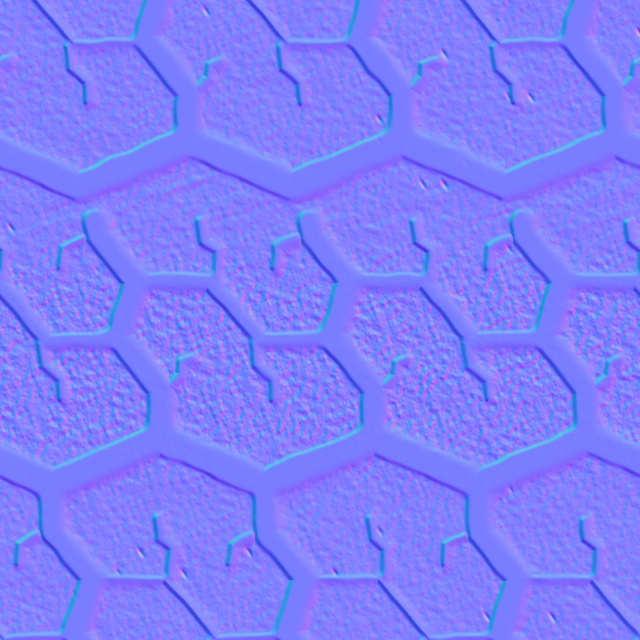
This texture map is drawn by a Shadertoy shader. Its source:

```glsl
// Tangent-space normal map of a worn tread: zigzag bands joined by bent ribs,
// stepped links and short hooked sipes, all segment distances wrapped across x.
// Walls are sharp on the left and soft on the right; lands carry grain and pits.

#define SHEET 768.0         // canvas side in design units
#define PERIOD 256.0        // three repeats across
#define BAND_HALF 17.0      // half widths of the raised lines
#define RIB_HALF 14.0
#define LINK_WIDE 8.5
#define LINK_THIN 3.0
#define SIPE_HALF 4.0
#define SHARP_WALL vec2(1.05, 2.4)   // slope, thickness
#define SOFT_WALL vec2(0.21, 6.5)
#define GRAIN_HEIGHT 2.5
#define LINE_TILT vec2(-0.05, -0.02)
#define LAND_TILT vec2(0.025, 0.0)

const vec2 RIB[6] = vec2[6](vec2(53, -315), vec2(56, -297), vec2(101, -244),
    vec2(80, -177), vec2(130, -114), vec2(131, -55));
const vec2 LINK[4] = vec2[4](vec2(101, -244), vec2(190, -243),
    vec2(251, -172), vec2(336, -175));
// Four sipes of four points each
const vec2 SIPE[16] = vec2[16](
    vec2(243, -167), vec2(246, -142), vec2(266, -125), vec2(268, -103),
    vec2(143, -119), vec2(156, -130), vec2(158, -145), vec2(170, -150),
    vec2(180, -314), vec2(183, -292), vec2(198, -280), vec2(196, -247),
    vec2(268, -262), vec2(270, -284), vec2(281, -291), vec2(292, -295));

float hash(vec2 p) {
    vec3 q = fract(p.xyx * 0.1031);
    q += dot(q, q.yzx + 33.33);
    return fract((q.x + q.y) * q.z);
}

float noise(vec2 p) {
    vec2 i = floor(p), f = fract(p);
    f = f * f * (3.0 - 2.0 * f);
    return mix(mix(hash(i), hash(i + vec2(1, 0)), f.x),
               mix(hash(i + vec2(0, 1)), hash(i + vec2(1, 1)), f.x), f.y);
}

// Union with a filleted inner corner
float blend(float a, float b) {
    float h = max(8.0 - abs(a - b), 0.0);
    return min(a, b) - h * h / 32.0;
}

// Distance to a segment repeated every PERIOD across
float segment(vec2 p, vec2 a, vec2 b) {
    vec2 arm = 0.5 * (b - a), q = p - a - arm;
    q.x -= PERIOD * round(q.x / PERIOD);
    return length(q - arm * clamp(dot(q, arm) / dot(arm, arm), -1.0, 1.0));
}

// Signed distance to all raised lines
float treadDistance(vec2 p) {
    p += 3.5 * (vec2(noise(p / 22.0), noise(p / 22.0 + 40.0)) - 0.5);
    float sipeHalf = SIPE_HALF * (0.6 + 0.8 * noise(p / 70.0));
    float d = 1e3;
    for (int row = 0; row < 3; row++) {
        float r = float(row);
        vec2 q = p - vec2(95.0 - 23.0 * r - 10.0 * r * r, 224.0 + 357.0 * r);
        vec2 crest = RIB[5];
        float band = min(segment(q, vec2(0), crest), segment(q, crest, vec2(PERIOD, 0)));
        d = blend(d, band - BAND_HALF);
        float rib = 1e3;
        for (int i = 0; i < 5; i++)
            rib = min(rib, segment(q, RIB[i], RIB[i + 1]) - RIB_HALF);
        if (row == 2)   // this rib reaches the band above it
            rib = min(rib, segment(q, RIB[0], RIB[0] - vec2(0, 35)) - RIB_HALF);
        d = blend(d, rib);
        float linkHalf = row == 1 ? LINK_WIDE : LINK_THIN, link = 1e3;
        for (int i = 0; i < 3; i++) {
            link = min(link, segment(q, LINK[i], LINK[i + 1]) - linkHalf);
            for (int s = 0; s < 16; s += 4)
                d = min(d, segment(q, SIPE[s + i], SIPE[s + i + 1]) - sipeHalf);
        }
        d = blend(d, link);
    }
    return d;
}

// Land surface: grain, slanted smears under the first band, sparse pits
float landHeight(vec2 p) {
    float rough = smoothstep(270.0, 370.0, p.y) * (1.0 - smoothstep(500.0, 610.0, p.y));
    vec2 g = vec2(p.x + 0.35 * p.y, p.y - 0.35 * p.x) / vec2(6.0, 7.0);
    float grain = noise(g) + 0.3 * noise(g * 2.1 + 17.0);
    float h = GRAIN_HEIGHT * mix(0.5, 1.0, rough) * grain;
    float smear = smoothstep(185.0, 210.0, p.y) * (1.0 - smoothstep(260.0, 310.0, p.y));
    h += 1.1 * smear * noise(vec2(p.x - 0.3 * p.y, p.y + 0.3 * p.x) / vec2(75, 8));
    h += 1.5 * noise(p / 38.0);
    vec2 cell = floor(p / 26.0), q = p - 26.0 * (cell + 0.5);
    q.x -= 0.5 * q.y;
    float pit = step(0.95, hash(cell + 5.0)) * (1.0 - rough);
    return h - 3.0 * pit * exp(-dot(q * q, vec2(0.14, 0.04)));
}

float wallSlope(float d, vec2 wall) {
    float t = d / wall.y;
    return wall.x * exp(-t * t);
}

void mainImage(out vec4 fragColor, in vec2 fragCoord) {
    vec2 p = fragCoord / iResolution.xy;
    p = SHEET * vec2(p.x, 1.0 - p.y);
    vec2 ex = vec2(0.8, 0), ey = ex.yx;

    // Walls lean outward; those facing left are the steepest
    float d = treadDistance(p);
    vec2 outward = vec2(treadDistance(p + ex) - treadDistance(p - ex),
                        treadDistance(p + ey) - treadDistance(p - ey)) / 1.6;
    float soft = smoothstep(-0.35, 0.35, outward.x + 0.25 * outward.y);
    float steep = mix(0.4, 1.0, smoothstep(0.1, 0.9, -outward.x));
    float slope = mix(steep * wallSlope(d, SHARP_WALL), wallSlope(d - 2.0, SOFT_WALL), soft);

    // Land relief fades out on the smooth lines
    float land = smoothstep(-2.0, 7.0, d);
    vec2 relief = vec2(landHeight(p + ex) - landHeight(p - ex),
                       landHeight(p + ey) - landHeight(p - ey)) / 1.6;
    vec2 tilt = outward * slope - relief * vec2(1.1, 0.8) * mix(0.08, 0.85, land);

    vec3 normal = normalize(vec3(vec2(tilt.x, -tilt.y) + mix(LINE_TILT, LAND_TILT, land), 1.0));
    fragColor = vec4(0.5 + 0.5 * normal, 1.0);
}
```
